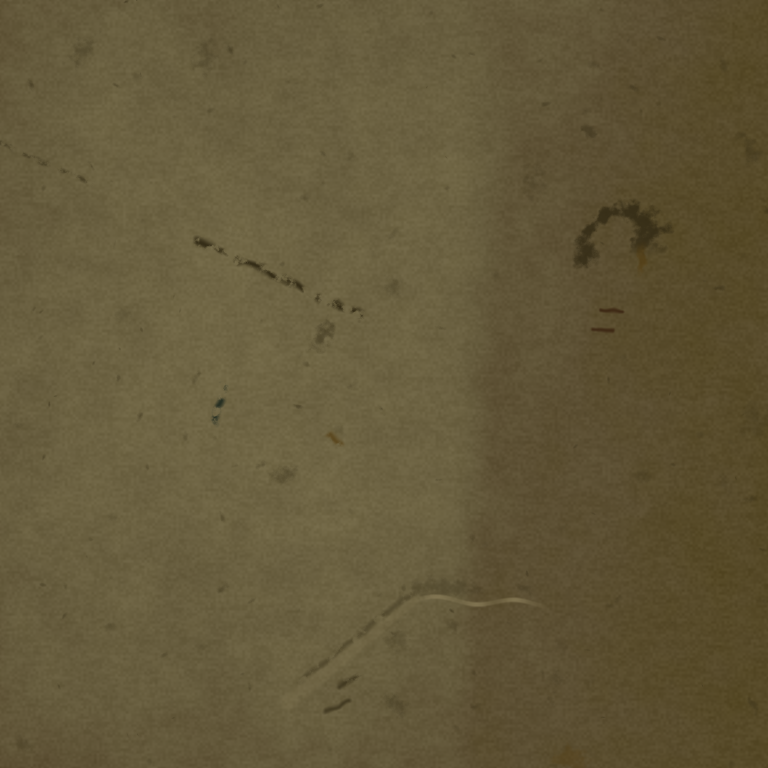
This texture is drawn by a WebGL 2 fragment shader. Its source:

```glsl
#version 300 es
precision highp float;
// Aged olive paper with a soft fold, a pale crease, ragged stains and broken scratches.

uniform vec2 u_resolution;
out vec4 fragColor;

const vec3 LIGHT = vec3(0.44, 0.40, 0.27);
const vec3 MID   = vec3(0.40, 0.36, 0.24);
const vec3 DARK  = vec3(0.36, 0.31, 0.20);
const vec3 DEEP  = vec3(0.34, 0.29, 0.16);
const vec3 STAIN = vec3(0.18, 0.15, 0.07);
const vec3 OCHRE = vec3(0.33, 0.24, 0.07);
const vec3 RUST  = vec3(0.22, 0.13, 0.06);
const vec3 TEAL  = vec3(0.12, 0.16, 0.12);
const vec3 PALE  = vec3(0.53, 0.48, 0.34);
const float FOLD_BOTTOM = 0.600;
const float FOLD_TOP    = 0.645;
const float MOTTLE = 1.0;
const float GRAIN  = 0.034;
const float FIBRE  = 0.020;

float hash(vec2 p) {
    vec3 q = fract(p.xyx * vec3(0.1031, 0.1030, 0.0973));
    q += dot(q, q.yzx + 33.33);
    return fract((q.x + q.y) * q.z);
}

float noise(vec2 p) {
    vec2 i = floor(p), f = fract(p);
    f = f * f * (3.0 - 2.0 * f);
    return mix(mix(hash(i), hash(i + vec2(1, 0)), f.x),
               mix(hash(i + vec2(0, 1)), hash(i + vec2(1, 1)), f.x), f.y);
}

float fbm(vec2 p) {
    float sum = 0.0, amp = 0.53;
    for (int i = 0; i < 4; i++) {
        sum += amp * noise(p);
        p = mat2(1.6, 1.2, -1.2, 1.6) * p + 17.0;
        amp *= 0.5;
    }
    return sum;
}

// Distance to a segment (x) and position along it from 0 to 1 (y)
vec2 segment(vec2 p, vec2 a, vec2 b) {
    vec2 pa = p - a, ba = b - a;
    float t = clamp(dot(pa, ba) / dot(ba, ba), 0.0, 1.0);
    return vec2(length(pa - ba * t), t);
}

// Soft stroke, frayed and interrupted by noise
float scratch(vec2 p, vec2 a, vec2 b, float width, float gaps) {
    vec2 wobble = vec2(noise(p * 75.0), noise(p * 75.0 + 40.0)) - 0.5;
    vec2 s = segment(p + 1.3 * width * wobble, a, b);
    float ink = 1.0 - smoothstep(0.0, width + 1.0 / u_resolution.y, s.x);
    return ink * smoothstep(gaps - 0.12, gaps + 0.16, fbm(p * 95.0));
}

// Rounded blot with a ragged rim
float blot(vec2 p, vec2 centre, vec2 size) {
    float d = length((p - centre) / size) + 1.3 * (fbm(p * 100.0) - 0.5);
    return 1.0 - smoothstep(0.3, 1.1, d);
}

// Cellular scatter of elongated, broken smudges
float smudges(vec2 p, float cells, float chance, float radius) {
    vec2 g = p * cells, id = floor(g);
    float rough = 2.0 * (fbm(p * 120.0) - 0.5), mask = 0.0;
    for (int k = 0; k < 9; k++) {
        vec2 c = id + vec2(k % 3 - 1, k / 3 - 1);
        vec2 h = vec2(hash(c + cells), hash(c + cells + 51.7));
        float turn = 6.283 * hash(c + 9.4);
        vec2 d = mat2(cos(turn), -sin(turn), sin(turn), cos(turn)) * (g - c - h);
        float r = length(d * vec2(1.0, 1.0 + 1.5 * h.y)) / (radius * (0.5 + h.x)) + rough;
        float on = step(hash(c + cells * 3.1), chance);
        mask = max(mask, on * (0.3 + 0.7 * h.y) * (1.0 - smoothstep(-0.2, 1.2, r)));
    }
    return mask;
}

// Paper tone: lit left panel, darker right panel, mottling, grain and fibres
vec3 paper(vec2 p) {
    float foldX = mix(FOLD_BOTTOM, FOLD_TOP, p.y) + 0.012 * (noise(p * 9.0) - 0.5);
    float blur = mix(0.022, 0.045, p.y);
    float right = smoothstep(-blur, blur, p.x - foldX);
    vec2 q = (p - vec2(0.39, 0.54)) * vec2(1.0, 0.9);
    float lit = 2.85 - 4.2 * dot(q, q);
    float shade = 1.55 - 1.3 * smoothstep(0.66, 1.0, p.x) - 0.6 * (1.0 - p.y);
    float tone = mix(lit, shade, right) + MOTTLE * (fbm(p * 7.0) - 0.5);
    tone += MOTTLE * (fbm(p * 32.0) - 0.5);
    vec3 col = mix(DEEP, DARK, clamp(tone, -0.7, 1.0));
    col = mix(col, MID, clamp(tone - 1.0, 0.0, 1.0));
    col = mix(col, LIGHT, clamp(tone - 2.0, 0.0, 1.4));
    col += GRAIN * (noise(p * 290.0) - 0.5);
    return col + FIBRE * (noise(p * vec2(80.0, 260.0)) - 0.5);
}

void main() {
    vec2 p = gl_FragCoord.xy / u_resolution;
    vec3 col = paper(p);

    // Scattered smudges and specks
    col = mix(col, STAIN, 0.45 * smudges(p, 7.0, 0.32, 0.13));
    col = mix(col, STAIN, 0.45 * smudges(p, 19.0, 0.13, 0.15));
    col = mix(col, STAIN, 0.35 * smudges(p, 45.0, 0.06, 0.20));

    // Arched stain with a heavier right side and ochre tail
    vec2 q = p - vec2(0.803, 0.682);
    float band = mix(0.009, 0.021, smoothstep(-0.02, 0.04, q.x));
    float arch = abs(length(q) - 0.040) / band + 2.6 * (fbm(p * 80.0) - 0.5);
    float stain = (1.0 - smoothstep(0.1, 1.2, arch)) * smoothstep(-0.02, 0.008, q.y);
    stain = max(stain, blot(p, vec2(0.761, 0.672), vec2(0.016, 0.026)));
    col = mix(col, OCHRE, 0.6 * blot(p, vec2(0.836, 0.664), vec2(0.008, 0.026)));
    col = mix(col, STAIN, 0.75 * stain);
    col = mix(col, OCHRE, 0.4 * blot(p, vec2(0.745, 0.012), vec2(0.028, 0.018)));

    // Broken scratches and small coloured flecks
    col = mix(col, STAIN, 0.90 * scratch(p, vec2(0.26, 0.685), vec2(0.47, 0.59), 0.007, 0.50));
    col = mix(col, STAIN, 0.55 * scratch(p, vec2(0.0, 0.815), vec2(0.13, 0.755), 0.004, 0.48));
    col = mix(col, TEAL, 0.90 * scratch(p, vec2(0.283, 0.455), vec2(0.290, 0.50), 0.008, 0.46));
    col = mix(col, OCHRE, 0.70 * scratch(p, vec2(0.428, 0.434), vec2(0.443, 0.424), 0.007, 0.2));
    for (float i = 0.0; i < 2.0; i++) {
        vec2 dash = vec2(0.772 + 0.012 * i, 0.572 + 0.025 * i);
        col = mix(col, RUST, 0.8 * scratch(p, dash, dash + vec2(0.026, -0.003), 0.003, 0.15));
        vec2 hair = vec2(0.425 + 0.015 * i, 0.075 + 0.032 * i);
        col = mix(col, STAIN, 0.6 * scratch(p, hair, hair + vec2(0.028, 0.012), 0.005, 0.35));
    }

    // Pale crease: broad diagonal band, shaded rim, thin wavy ridge
    vec2 s = segment(p, vec2(0.375, 0.085), vec2(0.54, 0.218));
    float width = mix(0.013, 0.007, s.y);
    col = mix(col, PALE, 0.22 * (1.0 - smoothstep(0.4 * width, width, s.x)));
    col = mix(col, STAIN, 0.35 * scratch(p, vec2(0.39, 0.11), vec2(0.535, 0.23), 0.005, 0.42));
    col = mix(col, STAIN, 0.25 * blot(p, vec2(0.575, 0.236), vec2(0.05, 0.014)));
    float x = p.x - 0.57;
    float ridge = abs(p.y - 0.219 - 0.004 * cos(62.8 * x) + 0.04 * x);
    float span = smoothstep(0.53, 0.56, p.x) * (1.0 - smoothstep(0.69, 0.715, p.x));
    float glint = span * (0.4 + 0.6 * pow(cos(62.8 * x), 2.0));
    col = mix(col, PALE, 0.8 * glint * (1.0 - smoothstep(0.001, 0.0045, ridge)));

    fragColor = vec4(col, 1.0);
}
```
